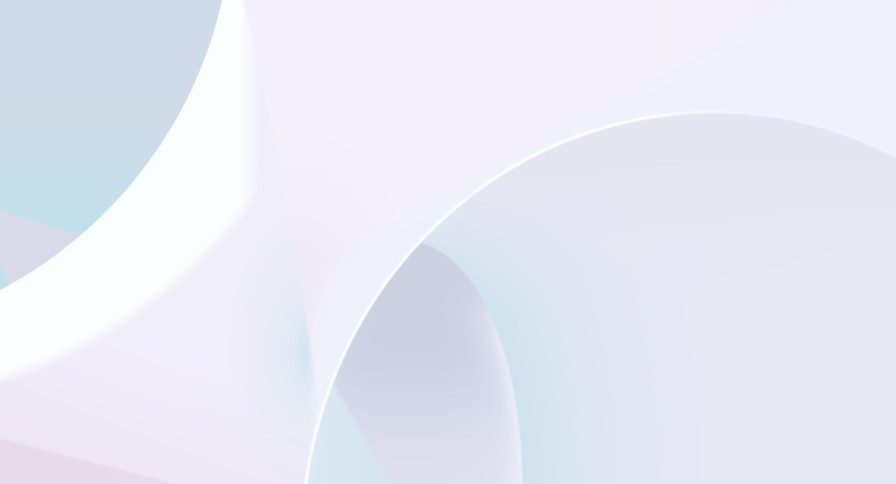
Write a WebGL 1 fragment shader that draws this background.

```glsl
precision highp float;
// Pale curling paper sheets: a disc and white ribbon at left, a large shell at right.
uniform vec2 u_resolution;

// Shapes, in units of the canvas height
const vec2 DISC_CENTER = vec2(-0.420, 1.198);
const float DISC_RADIUS = 0.901;
const vec2 RIBBON_CENTER = vec2(-0.326, 1.225);
const float RIBBON_RADIUS = 1.060;
const vec2 SHELL_CENTER = vec2(1.473, -0.128);
const vec2 SHELL_RADII = vec2(0.850, 0.896);
const vec2 LEAF_CENTER = vec2(0.845, 0.0);
const vec2 LEAF_RADII = vec2(0.234, 0.5);
const vec2 FOLD_SHADOW = vec2(0.633, 0.275);
const float RIM_WIDTH = 0.006;

// Colours
const vec3 WHITE = vec3(0.985, 0.995, 1.0);
const vec3 BACKDROP = vec3(0.953, 0.942, 0.984);
const vec3 BACKDROP_PINK = vec3(0.930, 0.910, 0.960);
const vec3 SHEET = vec3(0.937, 0.930, 0.975);
const vec3 SHEET_PINK = vec3(0.930, 0.895, 0.955);
const vec3 WEDGE_PINK = vec3(0.900, 0.850, 0.915);
const vec3 DISC_GRAY = vec3(0.810, 0.860, 0.910);
const vec3 DISC_TEAL = vec3(0.760, 0.880, 0.920);
const vec3 LILAC = vec3(0.850, 0.855, 0.915);
const vec3 TEAL = vec3(0.790, 0.885, 0.925);
const vec3 BAND = vec3(0.935, 0.945, 0.985);
const vec3 SHELL = vec3(0.912, 0.910, 0.960);
const vec3 SHELL_TOP = vec3(0.890, 0.890, 0.940);
const vec3 LEAF_DARK = vec3(0.795, 0.815, 0.885);
const vec3 LEAF_LIGHT = vec3(0.870, 0.875, 0.935);
const vec3 LEAF_BLUE = vec3(0.840, 0.900, 0.945);

// Coverage of the region where d is negative, blurred over width w
float inside(float d, float w) {
  return 1.0 - smoothstep(-w, w, d);
}

// Approximate signed distance to an ellipse
float ellipse(vec2 q, vec2 radii) {
  float k = length(q / radii);
  return k * (k - 1.0) / max(length(q / (radii * radii)), 0.001);
}

float softMin(float a, float b, float k) {
  float h = max(k - abs(a - b), 0.0) / k;
  return min(a, b) - 0.25 * h * h * k;
}

float glow(vec2 q, vec2 size) {
  q /= size;
  return exp(-dot(q, q));
}

vec3 discColor(vec2 p, float aa) {
  vec3 c = mix(DISC_TEAL, DISC_GRAY, smoothstep(0.48, 0.82, p.y));
  float facet = inside(p.y - 0.565 + 0.306 * p.x, aa);
  c = mix(c, LILAC, facet);
  return mix(c, DISC_TEAL, inside(p.y - 0.457 + 2.3 * p.x, 2.0 * aa));
}

vec3 sheetColor(vec2 p, float aa) {
  vec3 c = mix(SHEET_PINK, SHEET, smoothstep(0.0, 0.45, p.y + 0.4 * p.x));
  c = mix(c, WEDGE_PINK, 0.8 * inside(p.y - 0.094 + 0.26 * p.x, 2.0 * aa));
  c = mix(c, TEAL, 0.30 * glow(p - FOLD_SHADOW, vec2(0.11, 0.20)));
  c = mix(c, TEAL, 0.55 * glow(p - FOLD_SHADOW, vec2(0.025, 0.07)));
  // White ribbon, softly ended at its lower and right sides
  float ribbon = inside(length(p - RIBBON_CENTER) - RIBBON_RADIUS, 0.018);
  ribbon *= inside(p.x - 0.520, 0.030);
  c = mix(c, WHITE, ribbon);
  float disc = length(p - DISC_CENTER) - DISC_RADIUS;
  return mix(c, discColor(p, aa), inside(disc, aa));
}

vec3 leafColor(vec2 p, float d, float aa) {
  vec3 c = mix(LEAF_LIGHT, LEAF_DARK, smoothstep(0.0, 0.32, p.y));
  float fold = dot(p - vec2(0.705, 0.179), vec2(0.865, 0.502));
  c = mix(c, LEAF_BLUE, inside(fold, 3.0 * aa));
  float lit = exp(min(d, 0.0) / 0.032) * (1.0 - smoothstep(0.28, 0.44, p.y));
  return mix(c, BAND, 0.9 * lit);
}

vec3 shellColor(vec2 p, float aa) {
  float leaf = ellipse(p - LEAF_CENTER, LEAF_RADII);
  vec3 c = mix(SHELL, SHELL_TOP, 0.7 * smoothstep(0.35, 0.80, p.y));
  float teal = exp(-max(leaf, 0.0) / 0.16) * (1.0 - smoothstep(0.35, 0.70, p.y));
  c = mix(c, TEAL, 0.85 * teal);
  return mix(c, leafColor(p, leaf, aa), inside(leaf, 2.0 * aa));
}

void main() {
  vec2 p = gl_FragCoord.xy / u_resolution.y;
  float aa = 1.0 / u_resolution.y;

  // Backdrop, pinker at the fold and toward the right
  float pink = 0.85 * glow(p - vec2(0.63, 0.42), vec2(0.14, 0.20));
  pink += 0.45 * smoothstep(1.2, 1.9, p.x);
  vec3 color = mix(BACKDROP, BACKDROP_PINK, pink);

  // Left sheet behind its curved edge
  float drop = 1.0 - p.y;
  float sheetEdge = 0.502 + 0.235 * drop - 0.055 * drop * drop;
  color = mix(color, sheetColor(p, aa), inside(p.x - sheetEdge, 2.0 * aa));

  // Outer band that curls into the shell
  float slope = (0.488 + 0.55 * (p.x - 0.725) - p.y) / 1.141;
  float band = softMin(p.x - 0.650, slope, 0.14);
  color = mix(color, BAND, inside(-band, 0.022));

  // Shell with a bright rim, fading to the right
  float shell = ellipse(p - SHELL_CENTER, SHELL_RADII);
  color = mix(color, shellColor(p, aa), inside(shell, aa));
  float rim = inside(abs(shell) - 0.5 * RIM_WIDTH, 1.5 * aa);
  color = mix(color, WHITE, rim * (1.0 - 0.8 * smoothstep(1.25, 1.65, p.x)));

  gl_FragColor = vec4(color, 1.0);
}
```
